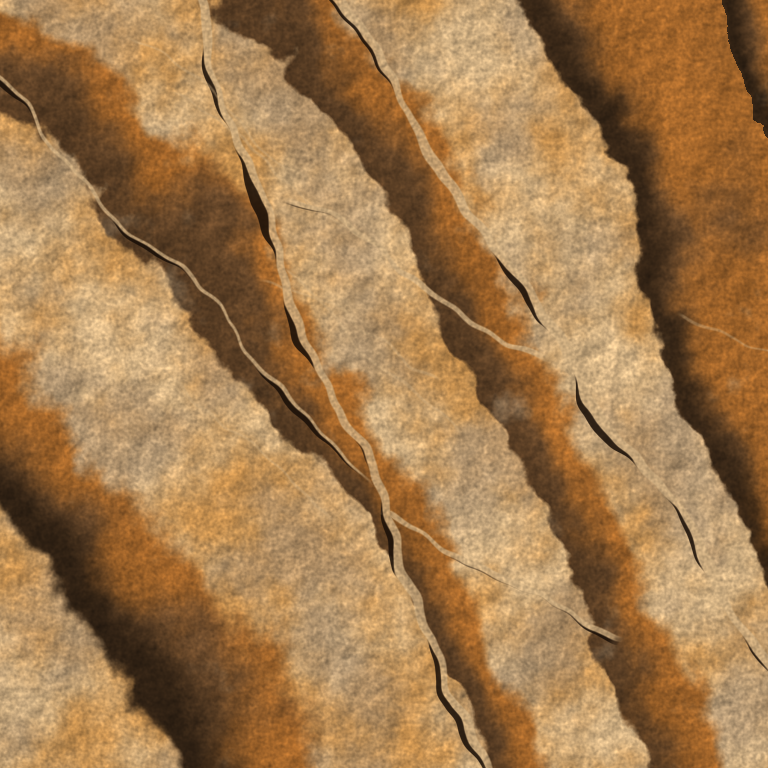
This texture is drawn by a WebGL 1 fragment shader. Its source:

```glsl
precision highp float;
// Weathered sandstone: slanting ochre and umber folds, pale veins and dark cracks.
uniform vec2 u_resolution;

const vec3 PALE = vec3(0.82, 0.69, 0.51);
const vec3 OCHRE = vec3(0.76, 0.55, 0.30);
const vec3 GREY = vec3(0.64, 0.54, 0.42);
const vec3 RUST = vec3(0.61, 0.38, 0.16);
const vec3 UMBER = vec3(0.42, 0.29, 0.17);
const vec3 SHADOW = vec3(0.10, 0.06, 0.03);
const float FOLD_WIDTH = 0.23;

vec2 hash2(vec2 p) {
  p = vec2(dot(p, vec2(127.1, 311.7)), dot(p, vec2(269.5, 183.3)));
  return fract(sin(p) * 43758.55);
}

float corner(vec2 cell, vec2 f, vec2 o) {
  return dot(hash2(cell + o) * 2.0 - 1.0, f - o);
}

// Gradient noise, roughly -0.7 to 0.7
float noise(vec2 p) {
  vec2 cell = floor(p), f = fract(p);
  vec2 s = f * f * f * (f * (f * 6.0 - 15.0) + 10.0);
  vec2 e = vec2(1.0, 0.0);
  return mix(mix(corner(cell, f, e.yy), corner(cell, f, e.xy), s.x),
             mix(corner(cell, f, e.yx), corner(cell, f, e.xx), s.x), s.y);
}

float fbm(vec2 p) {
  float sum = 0.0, amp = 0.6;
  for (int i = 0; i < 5; i++) {
    sum += amp * noise(p);
    p = mat2(1.6, 1.2, -1.2, 1.6) * p + 7.3;
    amp *= 0.52;
  }
  return sum;
}

// Rough surface, stretched along the folds
float relief(vec2 p) {
  vec2 q = vec2(dot(p, vec2(0.88, 0.47)), dot(p, vec2(0.47, -0.88)));
  return fbm(q * vec2(10.0, 5.0)) + 0.35 * fbm(p * 32.0);
}

// Wobbling line from a to b: x = pale mineral, y = open crack beside it
vec2 vein(vec2 p, vec2 a, vec2 b, float width, float gap, float seed) {
  vec2 d = b - a;
  float len = length(d);
  float t = dot(p - a, d) / (len * len);
  float along = t * len;
  float side = dot(p - a, vec2(-d.y, d.x)) / len;
  side += 0.045 * noise(vec2(along * 5.0, seed)) + 0.012 * noise(vec2(along * 24.0, seed + 4.5));
  float ends = smoothstep(0.0, 0.06, t) * smoothstep(1.0, 0.94, t);
  float w = width * (1.0 + 1.1 * noise(vec2(along * 11.0, seed + 8.3)));
  float open = gap * smoothstep(-0.12, 0.4, noise(vec2(along * 7.0, seed + 2.7)));
  float mineral = smoothstep(w + 0.002, w - 0.001, abs(side));
  float crack = smoothstep(-open - 0.002, -open, side + w) * smoothstep(0.001, -0.001, side + w);
  return vec2(mineral, crack * smoothstep(0.0, 0.002, open)) * ends;
}

void main() {
  vec2 p = gl_FragCoord.xy / u_resolution;
  float broad = fbm(p * 3.0 + 2.0);
  float ragged = fbm(p * 17.0);
  float patches = fbm(p * 5.0 + 13.0);
  float mottle = fbm(p * 12.0 + 31.0);

  // Fanned coordinate across the folds; the lower left ones are wider
  float u = p.x + p.y * (0.38 + 0.35 * (1.0 - p.x) * (1.0 - p.x));
  u += 0.12 * broad + 0.03 * ragged;
  float w = u + 0.5 * max(0.55 - u, 0.0);
  float t = fract((w - 0.55) / FOLD_WIDTH + 0.5);
  float fromEdge = fract(t + 0.2);

  // Pale bands: ragged on the left, crisp on the right
  float band = smoothstep(0.12, 0.24, t + 0.2 * mottle) * smoothstep(0.83, 0.80, t);
  band *= smoothstep(1.15, 1.08, u);

  vec3 light = mix(OCHRE, PALE, smoothstep(-0.25, 0.25, patches + 0.4 * mottle));
  float greyed = smoothstep(0.0, 0.3, fbm(p * 6.0 + 47.0) + 0.1);
  light = mix(light, GREY, 0.65 * greyed);
  float rusty = smoothstep(0.0, 0.4, fromEdge) + 1.6 * patches + 0.5 * mottle;
  vec3 dark = mix(UMBER, RUST, smoothstep(0.1, 0.9, rusty));
  float lichen = smoothstep(0.14, 0.42, mottle + 0.5 * broad);
  dark = mix(dark, GREY, 0.6 * lichen);

  // Shade beyond each crisp edge, deepest in the outer grooves
  dark *= mix(0.78, 1.04, smoothstep(0.0, 0.35, fromEdge));
  float groove = exp(-pow((fromEdge - 0.06) / 0.11, 2.0));
  dark *= 1.0 - 0.45 * groove * smoothstep(0.25, 0.45, abs(u - 0.7));
  vec3 color = mix(dark, light, band);

  // Raking light and sandy grain
  float slope = relief(p) - relief(p + vec2(-0.004, 0.005));
  color *= clamp(1.0 + 1.5 * slope, 0.5, 1.3);
  float grain = noise(p * 170.0) + 0.7 * noise(p * 260.0 + 9.0);
  color *= 1.0 + 0.22 * grain;

  // Main veins with open cracks, then scattered hairlines
  vec2 lines = vein(p, vec2(0.23, 1.06), vec2(0.65, -0.06), 0.0045, 0.019, 1.4);
  lines = max(lines, vein(p, vec2(0.40, 1.06), vec2(1.04, 0.06), 0.0055, 0.010, 5.6));
  lines = max(lines, vein(p, vec2(-0.04, 0.94), vec2(0.49, 0.36), 0.0022, 0.007, 9.2));
  lines = max(lines, vein(p, vec2(0.37, 0.75), vec2(0.72, 0.53), 0.0030, 0.003, 14.8));
  lines = max(lines, vein(p, vec2(0.49, 0.33), vec2(0.82, 0.18), 0.0030, 0.008, 21.3));
  for (int i = 0; i < 6; i++) {
    float id = float(i);
    vec2 start = hash2(vec2(id, 3.7)) * vec2(0.9, 0.7) + vec2(0.0, 0.3);
    vec2 reach = vec2(0.24, -0.10 - 0.22 * hash2(vec2(id, 8.1)).x);
    lines.x = max(lines.x, 0.5 * vein(p, start, start + reach, 0.0012, 0.0, 30.0 + id * 3.3).x);
  }
  color = mix(color, SHADOW, 0.88 * lines.y);
  color = mix(color, PALE * (0.97 + 0.25 * grain), 0.8 * lines.x);
  gl_FragColor = vec4(clamp(color, 0.0, 1.0), 1.0);
}
```
